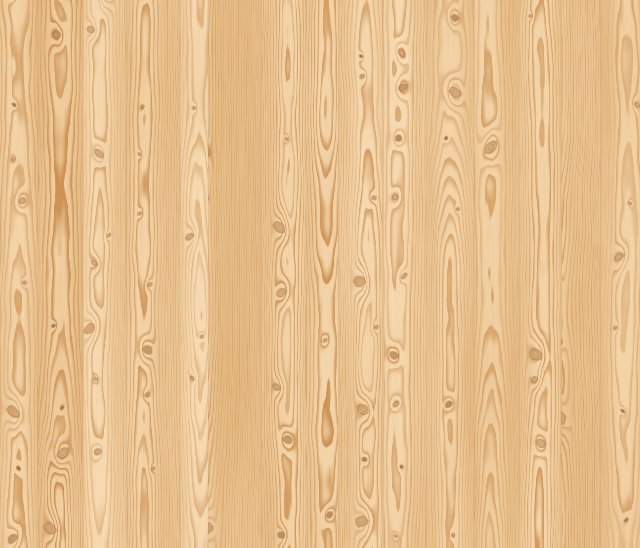
Reproduce this texture procedurally as a WebGL 2 fragment shader.

```glsl
#version 300 es
precision highp float;

uniform vec2 u_resolution;
out vec4 fragColor;

#define PLANK_WIDTH 0.078
#define RING_FREQ 235.0
#define KNOT_SPACING 0.11
#define KNOT_MIN 0.0024
#define KNOT_MAX 0.0105
#define PLAIN_SHARE 0.2
#define PALE vec3(0.962, 0.850, 0.692)
#define TAN vec3(0.905, 0.745, 0.540)
#define LATEWOOD vec3(0.805, 0.575, 0.330)
#define KNOT_FILL vec3(0.845, 0.665, 0.470)
#define KNOT_DARK vec3(0.52, 0.32, 0.16)

float hash(vec2 p) {
    return fract(sin(dot(p, vec2(127.1, 311.7))) * 43758.5453);
}

float noise(vec2 p) {
    vec2 i = floor(p), f = fract(p);
    f = f * f * (3.0 - 2.0 * f);
    return mix(mix(hash(i), hash(i + vec2(1, 0)), f.x),
               mix(hash(i + vec2(0, 1)), hash(i + vec2(1, 1)), f.x), f.y);
}

// Left edge of a plank, jittered so that widths differ
float plankEdge(float id) {
    return (id + 0.45 * (hash(vec2(id, 3.7)) - 0.5)) * PLANK_WIDTH;
}

void main() {
    vec2 p = gl_FragCoord.xy / u_resolution.y;
    float pixel = 1.0 / u_resolution.y;

    // Plank lookup
    float id = floor(p.x / PLANK_WIDTH);
    if (p.x < plankEdge(id)) id -= 1.0;
    else if (p.x > plankEdge(id + 1.0)) id += 1.0;
    float left = plankEdge(id), right = plankEdge(id + 1.0);
    float seam = min(p.x - left, right - p.x);
    float tone = hash(vec2(id, 11.3));
    float lane = id * 17.0;

    // Pith line wandering along the plank; plain planks have it outside
    float pith = mix(left, right, 0.3 + 0.4 * hash(vec2(id, 5.1)));
    if (hash(vec2(id, 29.0)) < PLAIN_SHARE) pith = left - 0.02;
    pith += 0.010 * (noise(vec2(lane, p.y * 3.0)) - 0.5);
    float u = p.x - pith;
    float offCentre = abs(u);

    // Knots push the grain aside and leave a disc
    float swell = 0.0, disc = 0.0, rim = 0.0, knotRings = 0.0, darkness = 0.0;
    float cell = floor(p.y / KNOT_SPACING);
    float knotChance = mix(0.35, 0.95, hash(vec2(id, 61.0)));
    for (float k = -1.0; k <= 1.0; k++) {
        vec2 seed = vec2(id, cell + k);
        if (hash(seed + 40.0) > knotChance) continue;
        float size = hash(seed + 71.0);
        float radius = mix(KNOT_MIN, KNOT_MAX, size * size);
        vec2 centre = vec2(pith + 0.036 * (hash(seed + 23.0) - 0.5),
                           (cell + k + 0.15 + 0.7 * hash(seed)) * KNOT_SPACING);
        vec2 q = p - centre;
        q.y += q.x * (hash(seed + 9.0) - 0.5);
        vec2 stretched = q * vec2(1.0, 0.6);
        float reach = exp(-dot(stretched, stretched) / (4.5 * radius * radius));
        u -= 0.6 * q.x * reach;
        swell += 1.5 * radius * reach;
        float dist = length(q * vec2(0.9, 1.0)) + 0.3 * radius * (noise(q * 160.0 + seed * 7.0) - 0.5);
        float inside = 1.0 - smoothstep(radius - pixel, radius + pixel, dist);
        disc = max(disc, inside);
        rim = max(rim, 1.0 - smoothstep(0.0, 0.0008 + pixel, abs(dist - radius)));
        knotRings += inside * (0.5 + 0.5 * cos(dist / radius * 12.0));
        darkness = max(darkness, inside * step(0.7, hash(seed + 55.0)) * (0.9 - 0.9 * size));
    }

    // Growth rings: a cone of rings cut at a depth that drifts along the plank
    float depth = 0.012 + 0.036 * noise(vec2(lane + 2.0, p.y * 2.3))
                + 0.005 * noise(vec2(lane + 5.0, p.y * 9.0)) + swell;
    u += 0.0030 * (noise(vec2(p.x * 60.0 + lane, p.y * 12.0)) - 0.5);
    float rings = RING_FREQ * length(vec2(u, depth))
                + 0.45 * noise(vec2(p.x * 110.0 + lane, p.y * 24.0));
    float ringWidth = fwidth(rings);
    float soft = clamp(ringWidth * 0.8, 0.08, 0.4);
    float phase = fract(rings);
    float late = smoothstep(0.38, 0.9 - 0.4 * soft, phase) * (1.0 - smoothstep(1.0 - soft, 1.0, phase));
    late *= 0.6 + 0.65 * hash(vec2(floor(rings), id));
    late = mix(late, 0.3, smoothstep(0.45, 0.95, ringWidth));

    // Pale centre, tan flanks, drifting tone
    float flank = smoothstep(0.008, 0.038, offCentre);
    float cloud = noise(vec2(p.x * 14.0 + lane, p.y * 3.5));
    float warmth = 0.20 + 0.58 * flank + 0.50 * (tone - 0.5) + 0.45 * (cloud - 0.45);
    vec3 colour = mix(PALE, TAN, clamp(warmth, 0.0, 1.2));

    // Latewood lines, boldest near the pith
    float boldness = mix(0.85, 0.46, flank) * mix(0.65, 1.1, hash(vec2(id, 8.8)));
    colour = mix(colour, LATEWOOD, min(late * boldness, 1.0));

    // Fine fibres
    float fibre = noise(vec2(p.x * 420.0, p.y * 9.0)) + noise(vec2(p.x * 210.0, p.y * 26.0)) - 1.0;
    colour += fibre * vec3(0.012, 0.016, 0.018);

    // Knot colours
    vec3 knot = mix(KNOT_FILL, LATEWOOD * 0.95, 0.55 * clamp(knotRings, 0.0, 1.0));
    knot = mix(knot, KNOT_DARK, darkness);
    colour = mix(colour, knot, 0.85 * disc);
    colour = mix(colour, KNOT_DARK, 0.3 * rim);

    // Joint between planks
    colour *= 1.0 - 0.04 * (1.0 - smoothstep(0.0, 0.0008 + pixel, seam));

    fragColor = vec4(clamp(colour, 0.0, 1.0), 1.0);
}
```
